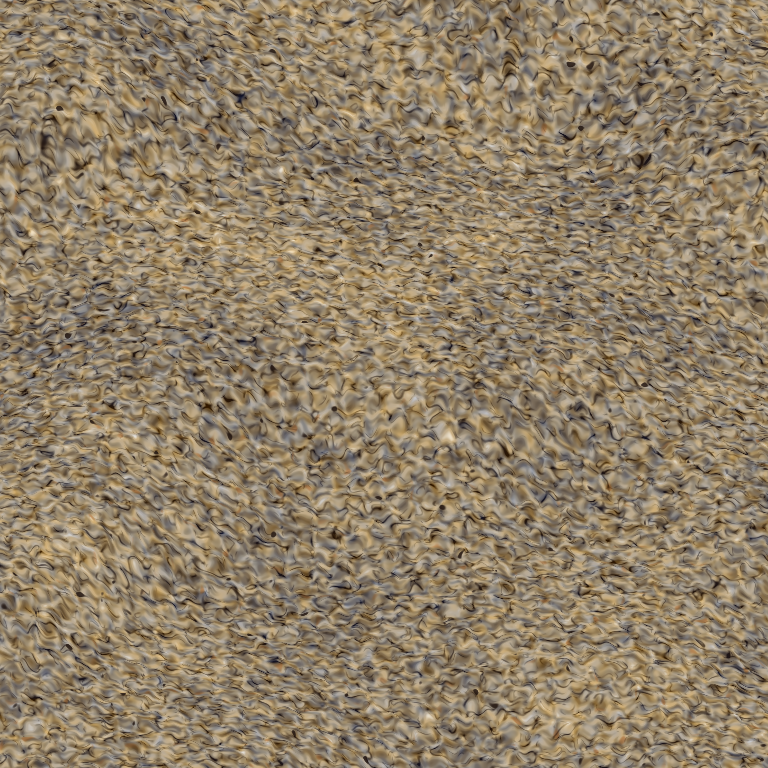
Give the GLSL for this texture, as a three.js fragment shader.

```glsl
varying vec2 vUv;

const vec3 PIT = vec3(0.13, 0.08, 0.06);
const vec3 UMBER = vec3(0.34, 0.28, 0.215);
const vec3 TAUPE = vec3(0.485, 0.42, 0.335);
const vec3 SAND = vec3(0.61, 0.55, 0.445);
const vec3 CREAM = vec3(0.74, 0.67, 0.56);
const vec3 QUARTZ = vec3(0.91, 0.89, 0.85);
const vec3 RUST = vec3(0.60, 0.38, 0.19);
const vec3 WARM_SHIFT = vec3(0.10, 0.015, -0.14);

vec2 gradientAt(vec2 cell) {
  vec3 h = fract(cell.xyx * vec3(0.1031, 0.1030, 0.0973));
  h += dot(h, h.yzx + 33.33);
  float angle = 6.2832 * fract((h.x + h.y) * h.z);
  return vec2(cos(angle), sin(angle));
}

float gradientNoise(vec2 p) {
  vec2 cell = floor(p);
  vec2 f = p - cell;
  vec2 u = f * f * f * (f * (f * 6.0 - 15.0) + 10.0);
  vec2 e = vec2(1.0, 0.0);
  float a = dot(gradientAt(cell), f);
  float b = dot(gradientAt(cell + e), f - e);
  float c = dot(gradientAt(cell + e.yx), f - e.yx);
  float d = dot(gradientAt(cell + e.xx), f - e.xx);
  return mix(mix(a, b, u.x), mix(c, d, u.x), u.y);
}

// Noise with its own cell density across and up, shifted by a seed
float grain(vec2 p, vec2 density, float seed) {
  return gradientNoise(p * density + seed * vec2(17.3, 31.7));
}

// Bends the layering, then crinkles the edges of the grains
vec2 foliate(vec2 p, float slope, float bend, float crinkle) {
  p.y += slope * p.x + bend * grain(p, vec2(2.5, 3.5), 1.0);
  vec2 fine = vec2(grain(p, vec2(55.0), 2.0), grain(p, vec2(55.0), 3.0));
  return p + crinkle * fine;
}

// Thin line along the zero crossings of a noise, broken up by a second one
float brokenVein(vec2 p, vec2 density, float width, float seed) {
  float line = 1.0 - smoothstep(0.0, width, abs(grain(p, density, seed)));
  return line * smoothstep(0.0, 0.25, grain(p, density * 0.8, seed + 1.0));
}

vec3 stoneRamp(float tone) {
  vec3 color = mix(PIT, UMBER, smoothstep(0.08, 0.29, tone));
  color = mix(color, TAUPE, smoothstep(0.27, 0.43, tone));
  color = mix(color, SAND, smoothstep(0.42, 0.56, tone));
  color = mix(color, CREAM, smoothstep(0.54, 0.69, tone));
  return mix(color, QUARTZ, smoothstep(0.70, 0.95, tone));
}

void main() {
  vec2 p = foliate(vUv, 0.14, 0.09, 0.008);

  // Broad cloudy bands
  float cloud = grain(p, vec2(3.0, 5.0), 4.0) + 0.7 * grain(p, vec2(8.0, 19.0), 5.0);

  // Light and dark grains
  float tone = 0.545 + 0.11 * cloud;
  tone += 0.30 * grain(p, vec2(62.0, 115.0), 6.0);
  tone += 0.28 * grain(p, vec2(105.0, 185.0), 7.0);
  tone += 0.12 * grain(p, vec2(24.0, 55.0), 8.0);
  tone -= 0.27 * brokenVein(p, vec2(50.0, 98.0), 0.15, 9.0);
  tone -= 0.16 * brokenVein(p, vec2(85.0, 150.0), 0.16, 12.0);

  // Ochre feldspar against blue grey mica
  float warmth = 0.9 * grain(p, vec2(48.0, 85.0), 15.0);
  warmth += 0.6 * grain(p, vec2(95.0, 150.0), 16.0) + 0.3 * cloud;
  vec3 color = stoneRamp(tone) + WARM_SHIFT * warmth;

  // Rust stains and dark pits
  float rust = smoothstep(0.38, 0.60, grain(p, vec2(58.0, 80.0), 18.0));
  color = mix(color, RUST * (0.55 + 0.8 * tone), 0.65 * rust);
  float pitCluster = 0.12 * grain(p, vec2(6.0), 19.0);
  float pit = smoothstep(0.46, 0.58, grain(p, vec2(72.0, 92.0), 20.0) + pitCluster);
  color = mix(color, PIT, 0.85 * pit);

  gl_FragColor = vec4(clamp(color, 0.0, 1.0), 1.0);
}
```
